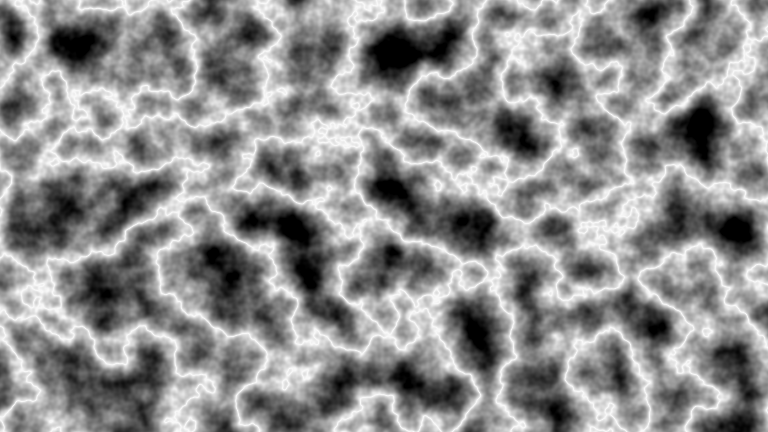
A WebGL 1 fragment shader for this texture:

```glsl
precision highp float;

uniform vec2 u_resolution;

const float CELLS_PER_HEIGHT = 5.0;   // size of the largest features
const int   OCTAVES = 5;
const float LACUNARITY = 2.0;
const float GAIN = 0.5;
const vec2  OCTAVE_SHIFT = vec2(17.3, 9.7);
const float NOISE_SPREAD = 0.249;     // standard deviation of the summed noise
const float VEIN_SOFTNESS = 0.02;     // rounds the crest of each vein
const float FALLOFF_POWER = 0.757;    // below 1 sharpens the veins
const float FALLOFF_DEPTH = 0.524;    // darkness one deviation from a vein
const vec3  VEIN_COLOR = vec3(1.0);
const vec3  HOLLOW_COLOR = vec3(0.0);
const float TAU = 6.2831853;

float hash(vec2 cell) {
  return fract(sin(dot(cell, vec2(127.1, 311.7))) * 43758.5453);
}

// Contribution of one lattice corner with a random unit gradient
float cornerSlope(vec2 cell, vec2 offset) {
  float angle = TAU * hash(cell);
  return dot(vec2(cos(angle), sin(angle)), offset);
}

float gradientNoise(vec2 p) {
  vec2 cell = floor(p);
  vec2 f = fract(p);
  vec2 blend = f * f * f * (f * (f * 6.0 - 15.0) + 10.0);
  vec2 right = vec2(1.0, 0.0);
  vec2 up = vec2(0.0, 1.0);
  float bottom = mix(cornerSlope(cell, f),
                     cornerSlope(cell + right, f - right), blend.x);
  float top = mix(cornerSlope(cell + up, f - up),
                  cornerSlope(cell + right + up, f - right - up), blend.x);
  return mix(bottom, top, blend.y);
}

float fractalNoise(vec2 p) {
  float sum = 0.0;
  float amplitude = 1.0;
  for (int i = 0; i < OCTAVES; i++) {
    sum += amplitude * gradientNoise(p);
    p = p * LACUNARITY + OCTAVE_SHIFT;
    amplitude *= GAIN;
  }
  return sum;
}

void main() {
  vec2 p = gl_FragCoord.xy / u_resolution.y * CELLS_PER_HEIGHT;

  // Veins follow the zero crossings of the noise
  float height = fractalNoise(p) / NOISE_SPREAD;
  float distanceToVein = length(vec2(height, VEIN_SOFTNESS));
  float darkness = FALLOFF_DEPTH * pow(distanceToVein, FALLOFF_POWER);

  vec3 color = mix(VEIN_COLOR, HOLLOW_COLOR, clamp(darkness, 0.0, 1.0));
  gl_FragColor = vec4(color, 1.0);
}
```
